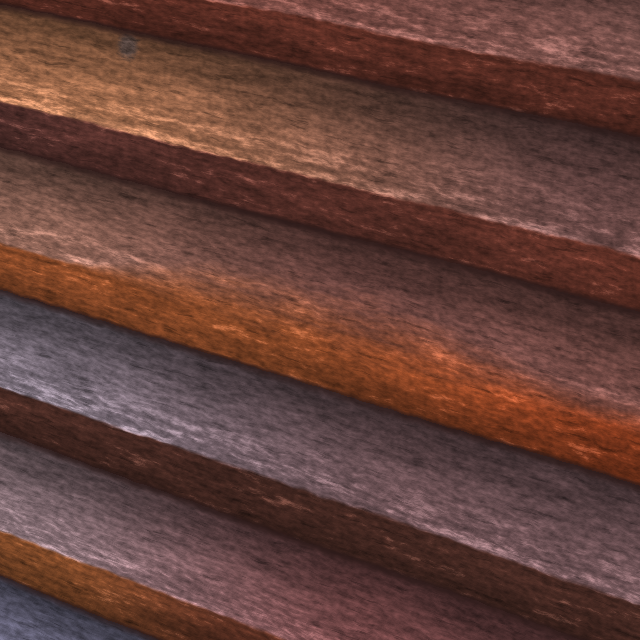
Write a WebGL 1 fragment shader that draws this texture.

```glsl
precision highp float;
// Weathered, overlapping wooden boards slanting down to the right, with worn rims and dark undersides.
uniform vec2 u_resolution;

vec2 gradient(vec2 cell) {
  float h = fract(sin(dot(cell, vec2(127.1, 311.7))) * 43758.55);
  return vec2(cos(h * 6.2832), sin(h * 6.2832));
}

float gradientNoise(vec2 p) {
  vec2 i = floor(p), f = fract(p);
  vec2 w = f * f * f * (f * (f * 6.0 - 15.0) + 10.0);
  float a = dot(gradient(i), f);
  float b = dot(gradient(i + vec2(1, 0)), f - vec2(1, 0));
  float c = dot(gradient(i + vec2(0, 1)), f - vec2(0, 1));
  float d = dot(gradient(i + vec2(1, 1)), f - vec2(1, 1));
  return mix(mix(a, b, w.x), mix(c, d, w.x), w.y);
}

float fbm(vec2 p) {
  float sum = 0.0, amp = 0.6;
  for (int i = 0; i < 4; i++) {
    sum += amp * gradientNoise(p);
    p = p * 2.03 + 17.3;
    amp *= 0.62;
  }
  return sum;
}

// Weathered upper face of each board, fading from left to right
vec3 faceColor(float board, float x) {
  if (board < -0.5) return mix(vec3(0.40, 0.22, 0.19), vec3(0.43, 0.29, 0.27), x);
  if (board < 0.5) return mix(vec3(0.57, 0.38, 0.27), vec3(0.38, 0.26, 0.25), smoothstep(0.1, 0.95, x));
  if (board < 1.5) return mix(vec3(0.51, 0.36, 0.31), vec3(0.42, 0.27, 0.25), smoothstep(0.0, 0.6, x));
  if (board < 2.5) return mix(vec3(0.43, 0.39, 0.43), vec3(0.39, 0.29, 0.30), smoothstep(0.0, 0.7, x));
  if (board < 3.5) return mix(vec3(0.47, 0.39, 0.41), vec3(0.41, 0.25, 0.25), smoothstep(0.0, 0.6, x));
  return vec3(0.38, 0.37, 0.45);
}

// Unbleached lower edge of each board
vec3 edgeColor(float board, float x) {
  if (board < -0.5) return vec3(0.33, 0.165, 0.13);
  if (board < 0.5) return mix(vec3(0.31, 0.18, 0.165), vec3(0.36, 0.18, 0.14), x);
  if (board < 1.5) return mix(vec3(0.54, 0.29, 0.16), vec3(0.48, 0.21, 0.11), smoothstep(0.3, 1.0, x));
  if (board < 2.5) return vec3(0.265, 0.155, 0.13);
  return mix(vec3(0.47, 0.27, 0.15), vec3(0.34, 0.18, 0.13), smoothstep(0.05, 0.4, x));
}

void main() {
  vec2 uv = gl_FragCoord.xy / u_resolution;
  float x = uv.x, y = 1.0 - uv.y;

  // Fan of boards: pitch and slope grow toward the right and the bottom
  float v = (y - 0.007 - 0.208 * x) / (0.223 + 0.049 * x);
  v += 0.014 * gradientNoise(vec2(x * 4.0, v * 1.5)) + 0.010 * gradientNoise(vec2(x * 45.0, v * 6.0));
  float board = floor(v), across = fract(v);

  // Grain runs along the boards, with a different cut for each one
  vec2 grain = vec2(x, v) + board * vec2(3.7, 1.3);
  float fibre = fbm(grain * vec2(9.0, 14.0));
  float fine = fbm(grain * vec2(48.0, 30.0));
  float speck = gradientNoise(vec2(x, y) * 130.0);
  float stain = fbm(grain * vec2(3.0, 3.5) + 40.0);

  // Face: shaded below the upper board, bleached in broken streaks toward its rim
  float rimAt = 0.68 + 0.02 * fibre;
  vec3 face = faceColor(board, x);
  face *= mix(0.64, 1.1, smoothstep(0.0, 0.5, across + 0.12 * stain));
  float worn = smoothstep(0.32, 0.04, rimAt - across) * smoothstep(-0.05, 0.5, fibre + 0.5 * fine);
  float rim = smoothstep(0.08, 0.01, rimAt - across) * smoothstep(-0.1, 0.4, stain + 0.6 * fibre);
  face = mix(face, face * 1.28 + 0.06, clamp(0.7 * worn + 0.5 * rim, 0.0, 1.0));

  // Edge: darker toward its foot, with scattered pale scratches
  vec3 edge = edgeColor(board, x) * mix(1.08, 0.82, smoothstep(0.68, 1.0, across));
  edge *= 1.0 + 0.4 * stain;
  edge += vec3(0.11, 0.08, 0.07) * smoothstep(0.22, 0.65, fibre + 0.6 * fine);

  // On the ochre board the color bleeds far up into the middle of the face
  float bleed = abs(board - 1.0) < 0.5 ? smoothstep(0.08, 0.4, x) * (1.0 - 0.6 * smoothstep(0.6, 0.95, x)) : 0.0;
  float ragged = across + 0.16 * bleed * fibre;
  float onEdge = smoothstep(rimAt - 0.014 - 0.38 * bleed, rimAt + 0.014 + 0.10 * bleed, ragged);
  vec3 color = mix(face, edge, onEdge);

  // Fibres, fine grain and pitting
  color *= 1.0 + 0.32 * fibre + 0.42 * fine + 0.13 * speck;
  color *= 1.0 - 0.24 * smoothstep(0.15, 0.5, fbm(grain * vec2(16.0, 26.0) + 80.0));

  // Small gray knot near the upper left
  float knot = length((vec2(x, y) - vec2(0.2, 0.072)) * vec2(1.0, 0.75)) + 0.008 * fine;
  color = mix(color, vec3(0.30, 0.26, 0.26) * (1.0 + fine), 0.7 * smoothstep(0.021, 0.008, knot));

  // Thin rim line and the dark seam between boards, both fading in places
  float rimLine = smoothstep(0.025, 0.0, abs(across - rimAt - 0.025));
  color *= 1.0 - 0.2 * rimLine * (1.0 - bleed) * smoothstep(-0.3, 0.2, fibre);
  float seam = max(smoothstep(0.972, 1.0, across), smoothstep(0.06, 0.0, across));
  color = mix(color, vec3(0.17, 0.10, 0.095), seam * (0.75 + 0.4 * stain));

  gl_FragColor = vec4(clamp(color, 0.0, 1.0), 1.0);
}
```
